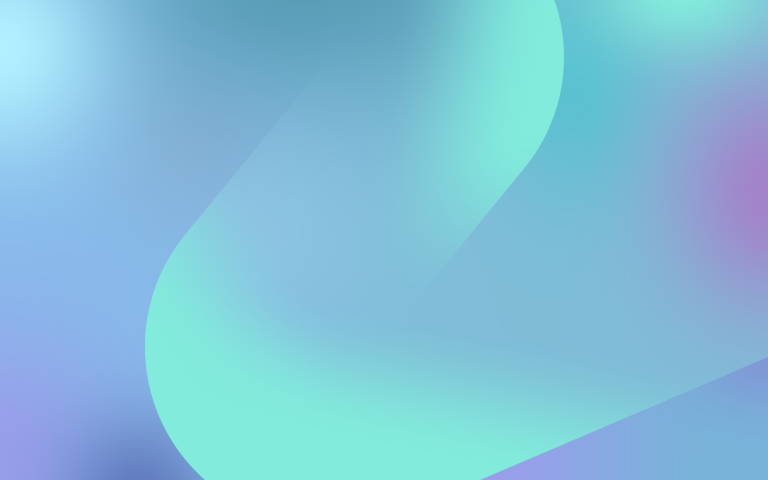
Give the GLSL for this background, as a WebGL 2 fragment shader.

```glsl
#version 300 es
precision highp float;
// Soft pastel backdrop with a folded mint ribbon. Elliptical Gaussian glows
// tint a blue base; capsule distances and a slanted line cut the ribbon's
// crisp edges, while smooth ramps fade its mint into the backdrop.
uniform vec2 u_resolution;
out vec4 fragColor;

// Lengths are in canvas heights, with y pointing up.
const vec2  RIBBON_DIR   = vec2(0.633, 0.774);
const vec2  LOWER_BEND   = vec2(0.671, 0.277);
const vec2  UPPER_BEND   = vec2(0.810, 0.881);
const float LOWER_RADIUS = 0.369;
const float UPPER_RADIUS = 0.365;
const float RIBBON_REACH = 3.0;
const float HEM_START    = 1.0;
const float HEM_SLOPE    = 0.427;

const vec3 BLUE     = vec3(0.53, 0.73, 0.92);
const vec3 HAZE     = vec3(0.50, 0.74, 0.845);
const vec3 MAUVE    = vec3(0.53, 0.70, 0.85);
const vec3 SLATE    = vec3(0.34, 0.61, 0.71);
const vec3 TEAL     = vec3(0.35, 0.76, 0.82);
const vec3 MINT     = vec3(0.51, 0.92, 0.86);
const vec3 ICE      = vec3(0.69, 0.94, 1.00);
const vec3 ORCHID   = vec3(0.64, 0.51, 0.79);
const vec3 LAVENDER = vec3(0.60, 0.62, 0.92);
const vec3 INDIGO   = vec3(0.38, 0.48, 0.74);
const vec3 SKY      = vec3(0.56, 0.78, 0.89);
const vec3 LAGOON   = vec3(0.47, 0.70, 0.85);
const vec3 DUSK     = vec3(0.50, 0.60, 0.84);

// Strength of an elliptical Gaussian glow
float glow(vec2 p, vec2 centre, vec2 radii) {
    vec2 q = (p - centre) / radii;
    return exp(-dot(q, q));
}

// Signed distance to a capsule running from start along dir
float capsule(vec2 p, vec2 start, vec2 dir, float radius) {
    vec2 q = p - start;
    return length(q - dir * clamp(dot(q, dir), 0.0, RIBBON_REACH)) - radius;
}

// Antialiased interior of a signed distance
float coverage(float d) {
    float edge = 0.75 / u_resolution.y;
    return 1.0 - smoothstep(-edge, edge, d);
}

vec3 backdrop(vec2 p) {
    vec3 c = mix(BLUE, HAZE, smoothstep(0.2, 0.9, p.x));
    c = mix(c, MAUVE, glow(p, vec2(0.40, 0.71), vec2(0.19)));
    c = mix(c, SLATE, glow(p, vec2(0.63, 1.06), vec2(0.48, 0.27)));
    c = mix(c, TEAL, glow(p, vec2(1.20, 0.83), vec2(0.16, 0.24)));
    c = mix(c, ORCHID, glow(p, vec2(1.615, 0.604), vec2(0.21, 0.25)));
    c = mix(c, MINT, glow(p, vec2(1.42, 1.02), vec2(0.18, 0.125)));
    c = mix(c, ICE, glow(p, vec2(0.0, 0.90), vec2(0.22, 0.23)));
    c = mix(c, LAVENDER, glow(p, vec2(0.0, 0.04), vec2(0.23, 0.27)));
    return mix(c, INDIGO, glow(p, vec2(0.29, -0.04), vec2(0.16, 0.17)));
}

// Corner showing beneath the ribbon's slanted hem
vec3 underside(vec2 p) {
    vec3 c = mix(LAVENDER, LAGOON, smoothstep(1.0, 1.5, p.x));
    return mix(c, DUSK, glow(p, vec2(1.6, 0.25), vec2(0.16, 0.10)));
}

void main() {
    vec2 p = gl_FragCoord.xy / u_resolution.y;
    vec3 color = backdrop(p);

    // Ribbon outlines
    float outer = capsule(p, LOWER_BEND, RIBBON_DIR, LOWER_RADIUS);
    float body = coverage(min(outer, LOWER_BEND.x - p.x));
    float fold = coverage(capsule(p, UPPER_BEND, -RIBBON_DIR, UPPER_RADIUS));
    float hem = (HEM_SLOPE * (p.x - HEM_START) - p.y) / length(vec2(1.0, HEM_SLOPE));

    // Pale sheen along the left side
    color = mix(color, SKY, 0.7 * body * glow(p, vec2(0.52, 0.52), vec2(0.26, 0.22)));

    // Upper fold: bright at its right edge, fading left and down
    float upper = smoothstep(0.623, 0.956, p.x - 0.2 * p.y)
                * smoothstep(0.333, 0.729, p.y);
    color = mix(color, MINT, upper * fold * body);

    // Lower sweep: mint gathers at the bottom and in the left bend
    float bottom = 1.0 - smoothstep(0.23, 0.52, p.y + 0.2 * p.x);
    float bend = 1.0 - smoothstep(0.469, 0.844, p.x + 0.5 * p.y);
    float lower = 1.0 - (1.0 - bottom) * (1.0 - bend);
    color = mix(color, MINT, lower * body);

    color = mix(underside(p), color, coverage(hem));
    fragColor = vec4(color, 1.0);
}
```
